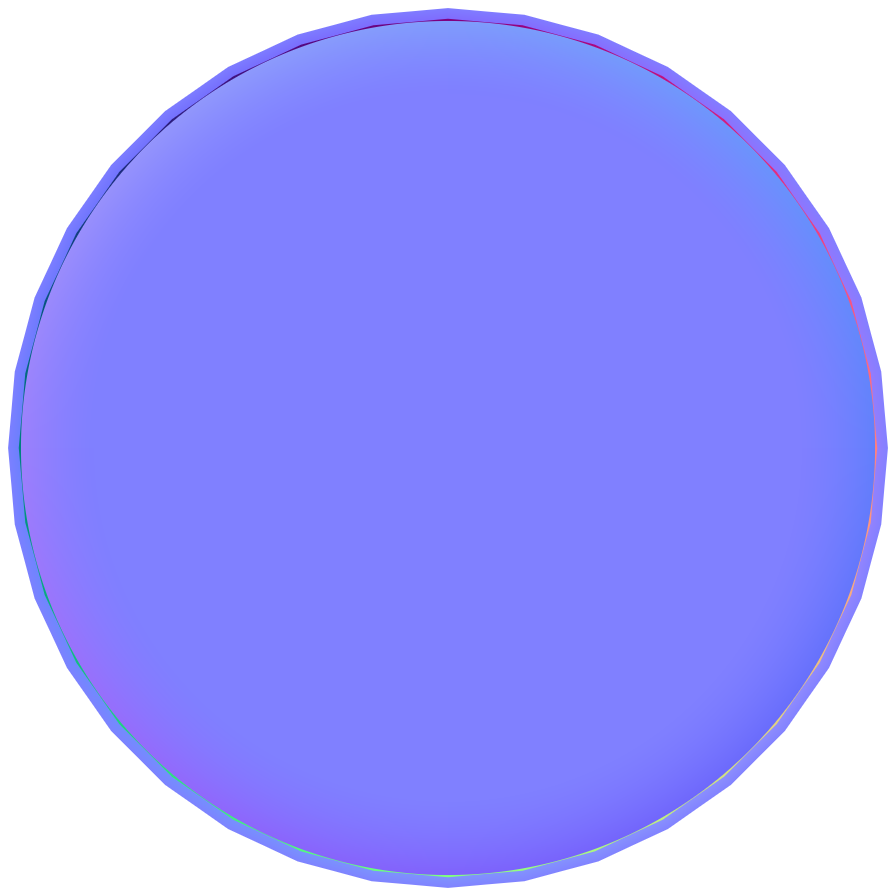
This texture map is drawn by a WebGL 1 fragment shader. Its source:

```glsl
precision highp float;
// Tangent-space normal map of a shallow round dish on white: a flat centre
// that curves near its edge, thin steep slivers, and a faceted outer rim.
// Each part is a radial tilt, encoded as a colour and layered by distance.

uniform vec2 u_resolution;

#define SIDES 36.0
#define RIM_RADIUS 0.4909
#define WALL_RADIUS 0.4790
#define DISC_RADIUS 0.4766
#define FLAT_RADIUS 0.395
#define BEVEL_TILT 0.23
#define RIM_TILT_INNER 0.15
#define RIM_TILT_OUTER 0.03

const float TAU = 6.2831853;

// Signed distance to the sides of a regular polygon with a vertex at the top.
float polygonDistance(vec2 p, float vertexRadius) {
  float sector = TAU / SIDES;
  float angle = mod(atan(p.x, p.y), sector) - 0.5 * sector;
  return length(p) * cos(angle) - vertexRadius * cos(0.5 * sector);
}

// Encode a normal leaning along a direction, with the green axis flipped.
vec3 encodeNormal(vec2 direction, float tilt) {
  vec2 lean = direction * tilt * vec2(1.0, -1.0);
  float up = sqrt(max(0.0, 1.0 - tilt * tilt));
  return 0.5 + 0.5 * vec3(lean, up);
}

float coverage(float distanceToEdge, float pixel) {
  return clamp(0.5 - distanceToEdge / pixel, 0.0, 1.0);
}

void main() {
  float pixel = 1.0 / min(u_resolution.x, u_resolution.y);
  vec2 p = (gl_FragCoord.xy - 0.5 * u_resolution) * pixel;
  float radius = length(p);
  vec2 outward = p / max(radius, 0.0001);

  float rimEdge = polygonDistance(p, RIM_RADIUS);
  float wallEdge = polygonDistance(p, WALL_RADIUS);

  // Faceted rim, easing toward level at its outside
  float across = clamp(wallEdge / (RIM_RADIUS - WALL_RADIUS), 0.0, 1.0);
  vec3 rim = encodeNormal(outward, mix(RIM_TILT_INNER, RIM_TILT_OUTER, across));

  // Steep wall, visible only at the polygon corners
  vec3 wall = encodeNormal(outward, 1.0);

  // Flat disc with an inward-leaning bevel
  float bend = clamp((radius - FLAT_RADIUS) / (DISC_RADIUS - FLAT_RADIUS), 0.0, 1.0);
  float bevel = BEVEL_TILT * mix(bend, bend * bend, 0.5);
  vec3 disc = encodeNormal(outward, -bevel);

  vec3 color = vec3(1.0);
  color = mix(color, rim, coverage(rimEdge, pixel));
  color = mix(color, wall, coverage(wallEdge, pixel));
  color = mix(color, disc, coverage(radius - DISC_RADIUS, pixel));
  gl_FragColor = vec4(color, 1.0);
}
```
